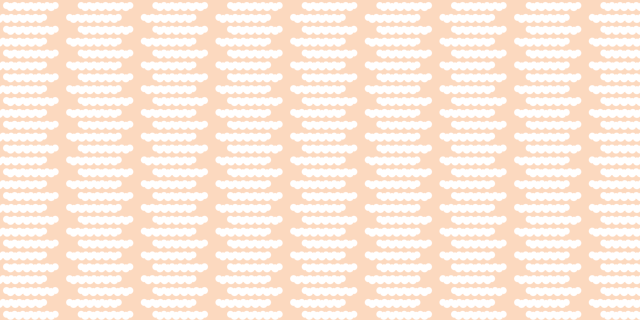
Give the GLSL for this pattern, as a Shadertoy shader.

```glsl
const vec3 PEACH = vec3(0.99, 0.85, 0.75);
const vec3 WHITE = vec3(1.0);

// All lengths are fractions of the canvas height
const float COLUMN_WIDTH = 0.23333;
const float ROW_HEIGHT = 0.03711;
const vec2 ROW_ORIGIN = vec2(0.0602, -0.0039);
const float ROW_SHIFT = 0.0362;
const float LOBE_PITCH = 0.02535;

// Distance to a centred horizontal line of equal discs
float discLine(vec2 p, float count, float pitch, float radius) {
    float halfSpan = 0.5 * (count - 1.0);
    float slot = clamp(round(p.x / pitch + halfSpan), 0.0, count - 1.0) - halfSpan;
    return length(p - vec2(slot * pitch, 0.0)) - radius;
}

// Seven upper lobes nested over six larger lower lobes
float scallopBand(vec2 p, float pitch) {
    float upper = discLine(p - vec2(0.0, 0.0032), 7.0, pitch, 0.0108);
    float lower = discLine(p + vec2(0.0, 0.0015), 6.0, pitch, 0.0125);
    return min(upper, lower);
}

// Repeat the bands in columns, shifting every other row sideways
vec2 staggeredCell(vec2 p, vec2 cell, float shift) {
    float row = floor(p.y / cell.y);
    p.x -= shift * (1.0 - mod(row, 2.0));
    return vec2(mod(p.x + 0.5 * cell.x, cell.x) - 0.5 * cell.x,
                p.y - (row + 0.5) * cell.y);
}

void mainImage(out vec4 fragColor, in vec2 fragCoord) {
    vec2 p = fragCoord / iResolution.y - ROW_ORIGIN;
    vec2 local = staggeredCell(p, vec2(COLUMN_WIDTH, ROW_HEIGHT), ROW_SHIFT);
    float dist = scallopBand(local, LOBE_PITCH);

    // Soft edge about one pixel wide
    float edge = 0.75 / iResolution.y;
    float coverage = 1.0 - smoothstep(-edge, edge, dist);
    fragColor = vec4(mix(PEACH, WHITE, coverage), 1.0);
}
```
